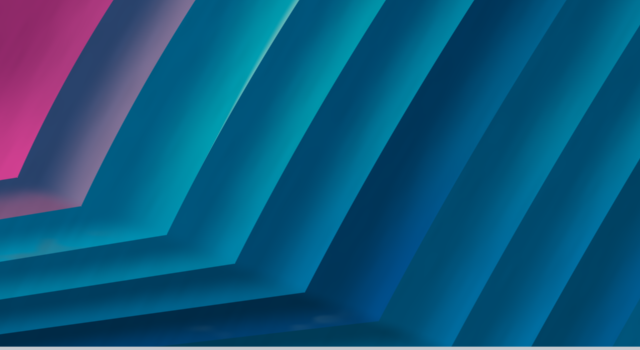
This background is drawn by a Shadertoy shader. Its source:

```glsl
// Nested sheets of bent paper, stepping from pink at the upper left to deep blue.
// Each sheet is the corner of two half planes; its shade runs from the shadow
// of the sheet above to a lit rim, and sheets are painted from back to front.

const int SHEETS = 9;
const float FOOT_HEIGHT = 0.0095;
const vec3 BACKDROP = vec3(0.0, 0.33, 0.48);
const vec3 FOOT = vec3(0.78, 0.79, 0.81);
const vec3 PALE_RIM = vec3(0.46, 0.74, 0.73);
const vec3 HOT_PINK = vec3(0.83, 0.25, 0.57);
const vec3 DUSTY_ROSE = vec3(0.48, 0.31, 0.47);

const float SHIFT[SHEETS] = float[](
    0.005, -0.020, 0.017, 0.005, -0.002, 0.002, -0.002, -0.026, -0.048);

const vec3 SHADOW[SHEETS] = vec3[](
    vec3(0.56, 0.16, 0.41), vec3(0.16, 0.26, 0.42), vec3(0.0, 0.36, 0.51),
    vec3(0.0, 0.33, 0.48), vec3(0.0, 0.28, 0.43), vec3(0.0, 0.21, 0.35),
    vec3(0.0, 0.29, 0.43), vec3(0.0, 0.29, 0.43), vec3(0.0, 0.26, 0.39));

const vec3 LIT[SHEETS] = vec3[](
    vec3(0.68, 0.23, 0.50), vec3(0.50, 0.44, 0.58), vec3(0.0, 0.62, 0.69),
    vec3(0.0, 0.59, 0.67), vec3(0.0, 0.52, 0.64), vec3(0.0, 0.38, 0.55),
    vec3(0.0, 0.49, 0.62), vec3(0.0, 0.50, 0.63), vec3(0.0, 0.43, 0.57));

float hash(vec2 p) {
    p = fract(p * vec2(0.1031, 0.1137));
    p += dot(p, p.yx + 33.33);
    return fract((p.x + p.y) * p.x * 17.0);
}

float noise(vec2 p) {
    vec2 i = floor(p), f = fract(p);
    f = f * f * (3.0 - 2.0 * f);
    return mix(mix(hash(i), hash(i + vec2(1, 0)), f.x),
               mix(hash(i + vec2(0, 1)), hash(i + vec2(1, 1)), f.x), f.y);
}

// Signed distances to the slanted right face and the lower arm of a sheet
vec2 faceDistances(vec2 p, float index, float shift) {
    vec2 corner = vec2(0.045 + 0.207 * index + shift, 0.493 - 0.0821 * index);
    float topX = 0.319 + 0.2595 * index + shift;
    float s = (p.y - corner.y) / (1.0 - corner.y);
    float k = clamp(s, 0.0, 1.0);
    float edgeX = mix(corner.x, topX, s) - 0.052 * k * (1.0 - k);
    float slope = 0.163 - 0.0035 * (index - 1.3) * (index - 1.3);
    float edgeY = corner.y + slope * (p.x - corner.x);
    return vec2((p.x - edgeX) * 0.87, edgeY - p.y);
}

float smoothMax(float a, float b, float k) {
    float h = max(k - abs(a - b), 0.0) / k;
    return max(a, b) + h * h * k * 0.25;
}

vec3 sheetColor(vec2 p, int i, vec2 outer, vec2 inner) {
    // 0 beside the sheet above, 1 at this sheet's own rim
    vec2 across = inner / (inner - outer);
    float t = smoothMax(across.x, across.y, 0.12);
    float arm = smoothstep(-0.15, 0.25, across.y - across.x);
    float low = 1.0 - p.y;
    float light = smoothstep(0.25, 1.05, t + 0.08 * (noise(p * 5.0) - 0.5));
    vec3 col = mix(SHADOW[i], LIT[i], light);

    if (i == 0) {
        col = mix(col, HOT_PINK, 0.85 * smoothstep(0.15, 0.52, low));
    } else if (i == 1) {
        col = mix(col, DUSTY_ROSE, arm * smoothstep(0.1, 0.8, t) * 0.8);
    } else {
        // Blue creeps in to the lower rims, and the arms sink into shade
        col.g -= 0.07 * light * smoothstep(0.3, 0.8, low);
        col *= 1.0 - arm * 0.07 * clamp(float(i) - 2.0, 0.0, 3.0);
    }
    if (i == 2) {
        float width = 0.075 * smoothstep(0.48, 0.0, low) + 0.01;
        float rim = smoothstep(1.0 - width, 1.0, across.x) * (1.0 - arm);
        col = mix(col, PALE_RIM, rim * smoothstep(0.55, 0.25, low) * 0.85);
    }
    // Worn, pale scuffs on two of the lower arms
    if (i == 2 || i == 5) {
        float scuff = smoothstep(0.45, 0.9, noise(p * vec2(14.0, 45.0)));
        float place = i == 2 ? smoothstep(0.4, 0.0, p.x)
                             : smoothstep(0.35, 0.0, abs(p.x - 0.72));
        float band = smoothstep(0.45, 0.75, across.y) * arm;
        col = mix(col, vec3(0.33, 0.44, 0.50), scuff * place * band * 0.5);
    }
    return col;
}

void mainImage(out vec4 fragColor, in vec2 fragCoord) {
    vec2 p = fragCoord / iResolution.y;
    float pixel = 1.0 / iResolution.y;
    vec3 col = BACKDROP;

    for (int i = SHEETS - 1; i >= 0; i--) {
        float index = float(i);
        vec2 outer = faceDistances(p, index, SHIFT[i]);
        vec2 inner = faceDistances(p, index - 1.0, i > 0 ? SHIFT[i - 1] : 0.0);
        float cover = smoothstep(pixel, -pixel, max(outer.x, outer.y));
        col = mix(col, sheetColor(p, i, outer, inner), cover);
    }

    // Faint brushed texture and a light strip along the foot
    vec2 grain = vec2(p.x * 0.87 - p.y * 0.5, p.x * 0.5 + p.y * 0.87);
    col *= 1.0 + 0.035 * (noise(grain * vec2(60.0, 12.0)) - 0.5);
    col = mix(col, FOOT, smoothstep(pixel, -pixel, p.y - FOOT_HEIGHT));
    fragColor = vec4(clamp(col, 0.0, 1.0), 1.0);
}
```
